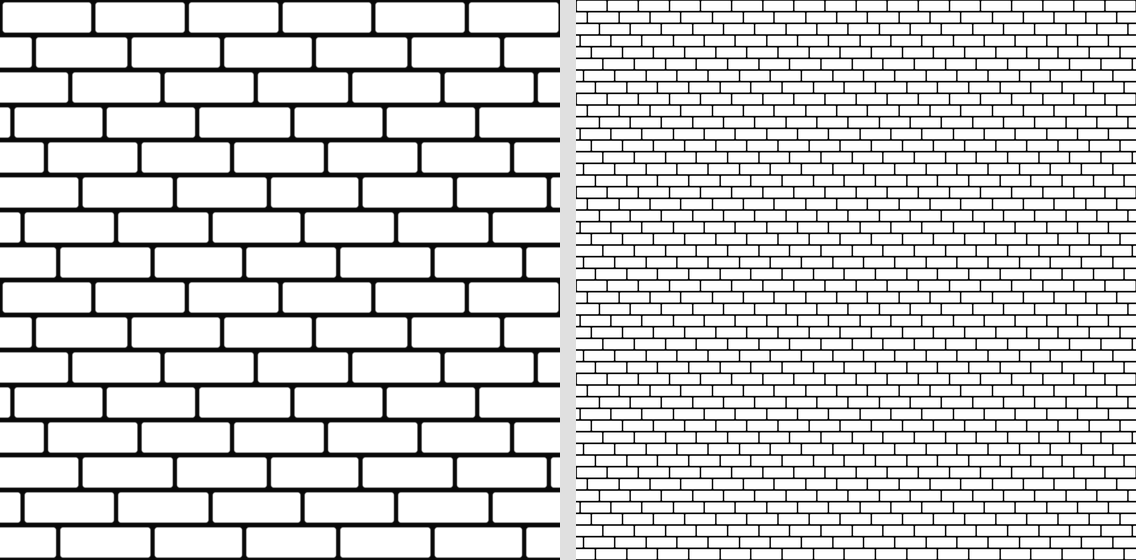
Left, the tile; right, the same tile 3 across and 3 down.
Reproduce this pattern procedurally as a Shadertoy shader.

```glsl
// White bricks with dark mortar, each course shifted by 3/8 of a brick.
// The wall is 96 x 96 units, a brick pitch 16 x 6: six bricks across, sixteen courses.
// Bricks are rounded boxes measured from the nearest joints, which wander slightly.

float hash(vec2 p) {
    vec3 q = fract(vec3(p.xyx) * 0.1031);
    q += dot(q, q.yzx + 33.33);
    return fract((q.x + q.y) * q.z);
}

// Sideways drift of an upright joint, repeating every 3 joints and 8 courses
float jointDrift(float joint, float course) {
    return 0.44 * (hash(vec2(mod(joint, 3.0), mod(course, 8.0)) + 7.0) - 0.5);
}

// Signed distance to the brick outline, negative inside the brick
float brickDistance(vec2 p) {
    float course = floor(p.y / 6.0);
    float x = p.x - 6.0 * course;
    float joint = floor(x / 16.0 + 0.5);

    // Depth into the brick from its nearest upright and level joints
    float fromJoint = abs(x - 16.0 * joint - jointDrift(joint, course));
    float fromBed = 3.0 - abs(p.y - 6.0 * course - 3.0);
    vec2 inset = vec2(fromJoint - 0.36, fromBed - 0.405);

    const float radius = 0.5;
    vec2 corner = radius - inset;
    return length(max(corner, 0.0)) + min(max(corner.x, corner.y), 0.0) - radius;
}

void mainImage(out vec4 fragColor, in vec2 fragCoord) {
    vec2 uv = fragCoord / iResolution.xy;
    vec2 wall = 96.0 * vec2(uv.x, 1.0 - uv.y); // courses count down from the top

    // Soft ink edge, never narrower than the pixel grid allows
    float softness = max(0.17, 72.0 / min(iResolution.x, iResolution.y));
    float mortar = smoothstep(-softness, softness, brickDistance(wall));

    vec3 color = mix(vec3(1.0), vec3(0.035), mortar);
    fragColor = vec4(color, 1.0);
}
```
